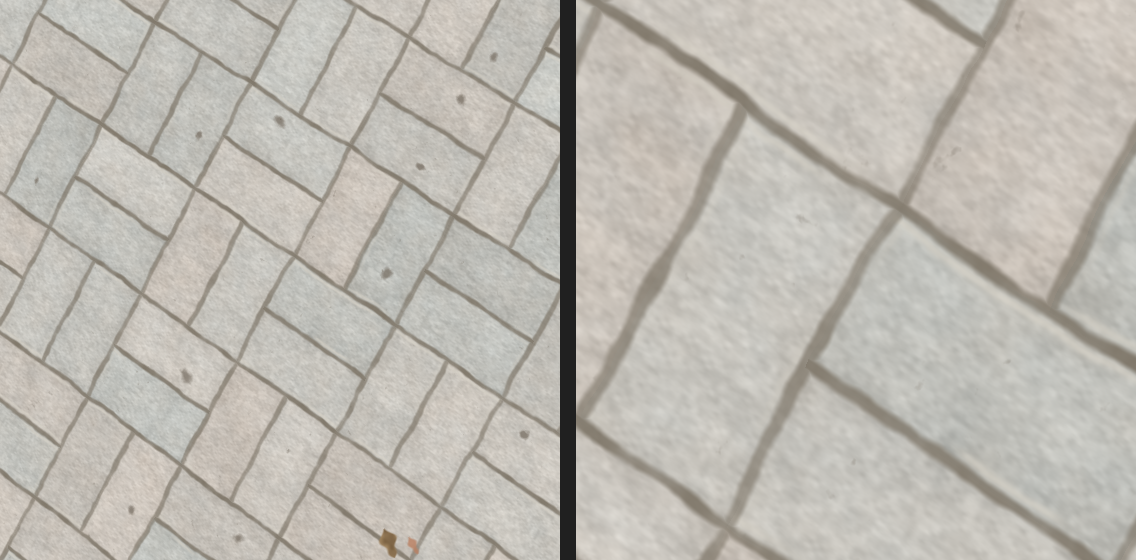
Left, the full canvas; right, a detail of the centre.
Write a Shadertoy shader that draws this texture.

```glsl
#define ORIGIN vec2(0.5234, 0.5443)
#define AXIS_U vec2(0.1784, -0.1211)
#define AXIS_V vec2(0.1016, 0.1908)
#define TILT vec2(0.022, 0.008)
#define JOINT_WIDTH 0.017
#define JOINT_SOFTNESS 0.021
#define STAIN_SHARE 0.13
#define WARM_STONE vec3(0.795, 0.765, 0.730)
#define COOL_STONE vec3(0.762, 0.768, 0.748)
#define JOINT_COLOR vec3(0.500, 0.468, 0.415)
#define LIP_COLOR vec3(0.870, 0.850, 0.805)
#define STAIN_COLOR vec3(0.470, 0.435, 0.390)

float hash(vec2 p) {
    return fract(sin(dot(p, vec2(127.1, 311.7))) * 43758.5453);
}

float noise(vec2 p) {
    vec2 i = floor(p), f = fract(p);
    f = f * f * (3.0 - 2.0 * f);
    return mix(mix(hash(i), hash(i + vec2(1, 0)), f.x),
               mix(hash(i + vec2(0, 1)), hash(i + vec2(1, 1)), f.x), f.y);
}

float fbm(vec2 p) {
    float sum = 0.0, amplitude = 0.5;
    for (int k = 0; k < 4; k++) {
        sum += amplitude * noise(p);
        p = mat2(1.6, 1.2, -1.2, 1.6) * p + 7.3;
        amplitude *= 0.5;
    }
    return sum / 0.9375;
}

// Canvas position to paving cells, seen in slight perspective
vec2 toPaving(vec2 uv) {
    vec2 h = inverse(mat2(AXIS_U, AXIS_V)) * (uv - ORIGIN);
    return h / (1.0 + dot(TILT, h));
}

// Coverage of a pointed leaf
float leaf(vec2 p, vec2 size, float angle, float blur) {
    float c = cos(angle), s = sin(angle);
    p = mat2(c, -s, s, c) * p / size;
    float d = abs(p.x) - (1.0 - p.y * p.y) * (0.8 + 0.3 * sin(p.y * 5.0));
    return smoothstep(blur, -blur, d * size.x) * step(abs(p.y), 1.0);
}

void mainImage(out vec4 fragColor, in vec2 fragCoord) {
    vec2 uv = fragCoord / iResolution.xy;
    float pixel = 1.0 / iResolution.y;
    vec2 g = toPaving(uv);

    // Uneven laying
    vec2 wobble = vec2(noise(g * 5.0), noise(g * 5.0 + 31.0)) - 0.5;
    wobble += 0.4 * (vec2(noise(g * 19.0), noise(g * 19.0 + 57.0)) - 0.5);
    vec2 laid = g + 0.024 * wobble;

    // Basket weave: two bricks per cell, turned in every other cell
    vec2 cell = floor(laid), c = fract(laid);
    bool turned = mod(cell.x + cell.y, 2.0) > 0.5;
    if (turned) c = c.yx;
    float side = step(0.5, c.x);
    vec2 local = vec2(c.x - 0.5 * side, c.y);
    vec2 edge = min(local, vec2(0.5, 1.0) - local);
    if (turned) edge = edge.yx;
    vec2 id = cell * 2.0 + vec2(side, 0.37 * side);

    // Brick tone, mottling and grain
    vec3 color = mix(COOL_STONE, WARM_STONE, hash(id + 3.1));
    color += 0.045 * (hash(id + 8.7) - 0.5);
    color += 0.085 * (fbm(g * 4.0 + id * 5.0) - 0.5);
    color += 0.110 * (fbm(g * vec2(16.0, 34.0)) - 0.5);
    color += 0.065 * (noise(g * vec2(48.0, 72.0)) - 0.5);
    color += vec3(0.02, 0.0, -0.015) * (fbm(g * 7.0 + 40.0) - 0.5);

    // Sparse stains and small pits
    vec2 spot = vec2(0.13, 0.2) + vec2(0.24, 0.6) * vec2(hash(id + 1.3), hash(id + 5.9));
    float radius = mix(0.025, 0.065, hash(id + 9.2));
    float spread = length((local - spot) * vec2(1.0, 0.8)) + 0.055 * (fbm(g * 18.0) - 0.5);
    float stain = smoothstep(radius, 0.2 * radius, spread) * step(1.0 - STAIN_SHARE, hash(id + 2.4));
    float pit = smoothstep(0.78, 0.92, fbm(g * 17.0 + 90.0));
    color = mix(color, STAIN_COLOR, 0.75 * stain + 0.3 * pit);

    // Pale worn lips beside the joints
    vec2 lip = exp(-pow((edge - 0.036) / 0.013, vec2(2.0)));
    float worn = smoothstep(0.52, 0.78, noise(g * 3.1 + id * 2.0));
    color = mix(color, LIP_COLOR, worn * max(0.3 * lip.x, 0.6 * lip.y));

    // Joints: crisp and dark along u, softer and paler along v
    float grit = fbm(g * 9.0 + 12.0);
    float soft = max(JOINT_SOFTNESS, 6.0 * pixel);
    vec2 width = JOINT_WIDTH * (0.65 + 0.7 * grit) * vec2(1.15, 1.0);
    vec2 joint = 1.0 - smoothstep(width - 0.5 * soft, width + 0.5 * soft, edge);
    joint *= vec2(0.66, 0.86) * (0.65 + 0.6 * grit);
    vec2 grime = exp(-edge / 0.045);
    color *= 1.0 - 0.055 * max(grime.x, grime.y);
    color = mix(color, JOINT_COLOR, clamp(max(joint.x, joint.y), 0.0, 1.0));

    // Dry leaf and its torn fragment
    float blur = max(0.003, pixel);
    float whole = leaf(uv - vec2(0.695, 0.030), vec2(0.016, 0.028), 0.35, blur);
    float torn = leaf(uv - vec2(0.738, 0.026), vec2(0.008, 0.018), 0.50, blur);
    vec3 leafColor = mix(vec3(0.40, 0.30, 0.18), vec3(0.66, 0.54, 0.38), noise(uv * 90.0));
    color = mix(color, leafColor, 0.9 * whole);
    color = mix(color, vec3(0.73, 0.50, 0.38), 0.8 * torn);

    fragColor = vec4(clamp(color, 0.0, 1.0), 1.0);
}
```
